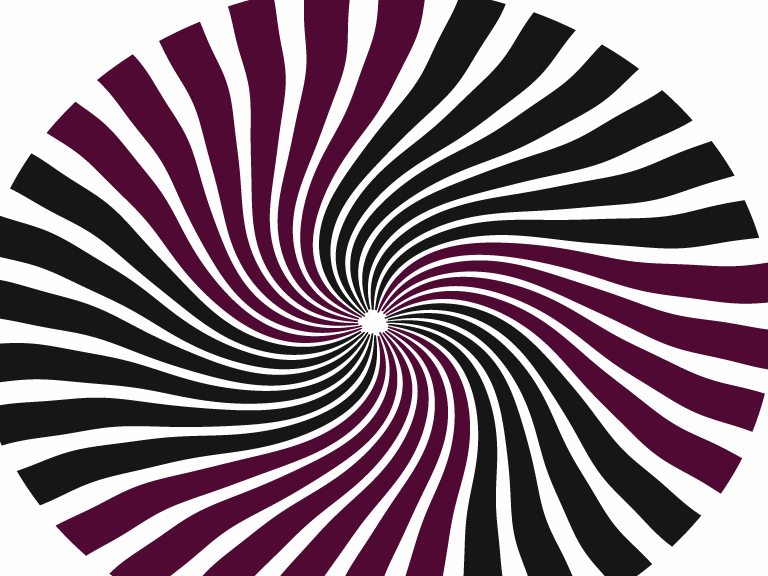
A Shadertoy shader for this background:

```glsl
#define HUB vec2(-0.0174, -0.0608)
#define RADII vec2(0.6944, 0.5851)
#define ARMS 32.0
#define FIRST_ARM 1.2915
#define TWIST 1.152
#define HUB_RADIUS 0.036
#define WOBBLE 0.018
#define SAMPLES 4

const float TAU = 6.2831853;
const vec3 PAPER = vec3(0.995);
const vec3 BLACK = vec3(0.088);
const vec3 PLUM = vec3(0.31, 0.035, 0.198);

float hash(float n) {
    return fract(sin(n * 12.9898 + 4.1) * 43758.5453);
}

// Arms are grouped in alternating colour bands, counted clockwise
vec3 armColor(float arm) {
    float flips = step(6.0, arm) + step(10.0, arm) + step(14.0, arm)
                + step(20.0, arm) + step(26.0, arm);
    return mix(BLACK, PLUM, mod(flips, 2.0));
}

vec3 swirl(vec2 p) {
    vec2 q = (p - HUB) / RADII;
    float r = length(q);

    // Unwind the spiral: strong twist at the hub, straight at the rim
    float angle = atan(q.y, q.x) - TWIST * exp(-5.2 * pow(r, 1.9));
    float turn = mod((FIRST_ARM - angle) * ARMS / TAU + 0.5, ARMS);
    float arm = floor(turn);
    float across = turn - arm - 0.5;

    // Hand-drawn irregularity, different for each arm
    float seed = hash(arm);
    across += WOBBLE * sin(r * 24.0 + seed * TAU);
    float width = 0.6 + 0.3 * r * (1.0 - r);
    float inner = HUB_RADIUS + 0.012 * (seed - 0.5);
    float outer = 1.0 + 0.016 * (hash(arm + 40.0) - 0.5);

    bool inked = abs(across) < 0.5 * width && r > inner && r < outer;
    return inked ? armColor(arm) : PAPER;
}

void mainImage(out vec4 fragColor, in vec2 fragCoord) {
    // Average a grid of samples for smooth edges
    vec3 sum = vec3(0.0);
    for (int j = 0; j < SAMPLES; j++) {
        for (int i = 0; i < SAMPLES; i++) {
            vec2 offset = (vec2(i, j) + 0.5) / float(SAMPLES) - 0.5;
            sum += swirl((fragCoord + offset - 0.5 * iResolution.xy) / iResolution.y);
        }
    }
    fragColor = vec4(sum / float(SAMPLES * SAMPLES), 1.0);
}
```
